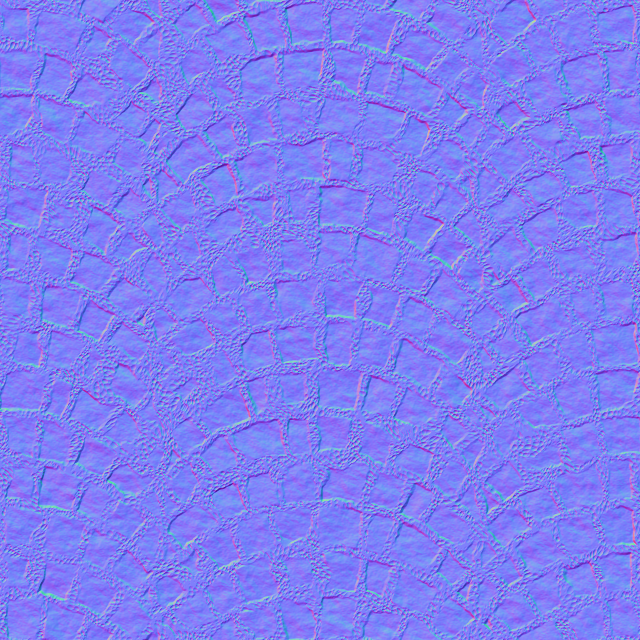
A Shadertoy shader for this texture map:

```glsl
#define FAN_WIDTH 0.5
#define ARC_RADIUS 0.33
#define ROW_HEIGHT 0.0714
#define STONE_WIDTH 0.0625
#define JOINT 0.003
#define GRAVEL_SPREAD 0.012
#define GRAIN_SIZE 0.005
#define GRAIN_HEIGHT 0.0019
#define STONE_RISE 0.0014
#define ROUGHNESS 0.0031
#define SLOPE vec2(0.85, 1.0)
#define BLUE_LOSS vec2(0.035, 0.45)

float hash(vec2 p) {
    vec3 q = fract(p.xyx * vec3(0.1031, 0.1030, 0.0973));
    q += dot(q, q.yzx + 33.33);
    return fract((q.x + q.y) * q.z);
}

float noise(vec2 p) {
    vec2 cell = floor(p), f = fract(p);
    f = f * f * (3.0 - 2.0 * f);
    return mix(mix(hash(cell), hash(cell + vec2(1, 0)), f.x),
               mix(hash(cell + vec2(0, 1)), hash(cell + vec2(1, 1)), f.x), f.y);
}

// Grains of mixed height standing out of flat mortar
float gravel(vec2 p) {
    vec2 cell = floor(p);
    float top = 0.75;
    for (int y = -1; y <= 1; y++)
    for (int x = -1; x <= 1; x++) {
        vec2 id = cell + vec2(x, y);
        vec2 away = id + vec2(hash(id), hash(id + 57.0)) - p;
        top = max(top, 0.8 + 0.9 * hash(id + 113.0) - 1.7 * dot(away, away));
    }
    return top;
}

// Hewn surface, grained along a shallow diagonal
float hewnSurface(vec2 p) {
    vec2 q = mat2(0.93, 0.35, -0.35, 0.93) * p * vec2(36.0, 50.0);
    float sum = 0.0, amp = 1.0;
    for (int i = 0; i < 4; i++) {
        sum += amp * noise(q);
        q = q * 2.1 + 19.7;
        amp *= 0.48;
    }
    return sum;
}

float jointShift(float i, vec2 seed) {
    return 0.36 * (hash(seed + vec2(i, 0.0)) - 0.5);
}

// Distance inside the nearest stone; also gives its id and local position
float stoneDistance(vec2 p, out vec2 id, out vec2 local) {
    // Fans side by side with a wavering seam
    float seam = p.x + 0.04 * (noise(vec2(p.y * 16.0, 3.0)) - 0.5);
    float fan = floor(seam / FAN_WIDTH + 0.5);
    float x = p.x - fan * FAN_WIDTH;
    float seamDist = 0.5 * FAN_WIDTH - abs(seam - fan * FAN_WIDTH);

    // Equal arcs stacked upward
    float drop = ARC_RADIUS - sqrt(ARC_RADIUS * ARC_RADIUS - x * x);
    float row = floor((p.y + drop) / ROW_HEIGHT);
    vec2 fromCentre = vec2(x, p.y - (row + 0.5) * ROW_HEIGHT + ARC_RADIUS);
    float angle = atan(fromCentre.x, fromCentre.y);
    float across = length(fromCentre) - ARC_RADIUS;

    // Stones along the arc, with shifted joints
    vec2 seed = vec2(fan * 31.0 + 80.0, row + 40.0);
    float t = angle * ARC_RADIUS / STONE_WIDTH;
    float i = floor(t);
    i += step(i + 1.0 + jointShift(i + 1.0, seed), t) - step(t, i + jointShift(i, seed));
    float left = i + jointShift(i, seed);
    float right = i + 1.0 + jointShift(i + 1.0, seed);
    id = seed + vec2(i, 0.0);
    local = vec2((t - 0.5 * (left + right)) * STONE_WIDTH, across);

    // Rounded box
    vec2 halfSize = 0.5 * vec2((right - left) * STONE_WIDTH, ROW_HEIGHT * cos(angle));
    float corner = 0.007;
    vec2 q = abs(local) - halfSize + corner;
    float box = length(max(q, 0.0)) + min(max(q.x, q.y), 0.0) - corner;
    return min(-box, seamDist);
}

float height(vec2 p) {
    vec2 warp = vec2(noise(p * 32.0), noise(p * 32.0 + 71.0)) - 0.5;
    vec2 id, local;
    float inside = stoneDistance(p + 0.008 * warp, id, local);

    // Joints widen into gravel patches with ragged rims
    float size = hash(id + 211.0);
    float joint = JOINT + GRAVEL_SPREAD * smoothstep(0.5, 1.0, noise(p * 19.0 + 5.0))
                + 0.004 * size * size + 0.003 * noise(p * 140.0);
    float stone = smoothstep(-0.002, 0.003, inside - joint);

    // Each stone has its own rise and tilt
    vec2 tilt = vec2(hash(id + 17.0), hash(id + 29.0)) - 0.5;
    float top = STONE_RISE * mix(0.2, 1.5, hash(id + 43.0)) + dot(tilt, local) * 0.09
              + ROUGHNESS * (hewnSurface(p + id * 0.37) - 0.9);
    float clump = mix(0.6, 1.3, noise(p * 45.0));
    float grains = GRAIN_HEIGHT * clump * (gravel(p / GRAIN_SIZE + 3.0 * warp) - 0.9);
    return mix(grains, top, stone);
}

void mainImage(out vec4 fragColor, in vec2 fragCoord) {
    vec2 p = fragCoord / iResolution.y;
    float e = max(0.001, 0.5 / iResolution.y);
    vec2 grad = vec2(height(p + vec2(e, 0)) - height(p - vec2(e, 0)),
                     height(p + vec2(0, e)) - height(p - vec2(0, e))) / (2.0 * e);

    // Normal with green pointing down; unresolved roughness shortens its blue part
    vec3 normal = normalize(vec3(vec2(-1, 1) * SLOPE * grad, 1.0));
    normal.z -= BLUE_LOSS.x + BLUE_LOSS.y * dot(normal.xy, normal.xy);
    fragColor = vec4(0.5 + 0.5 * normal, 1.0);
}
```
